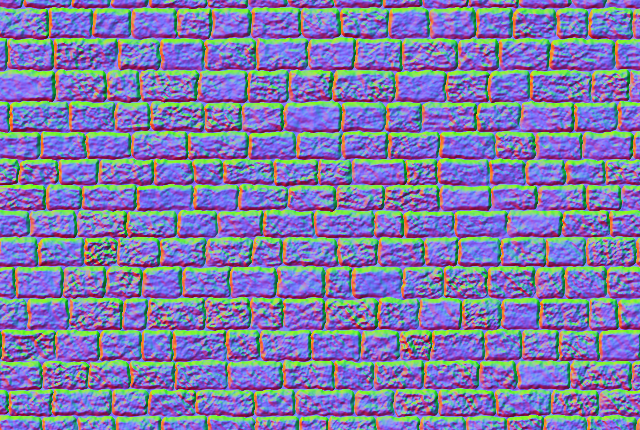
Write a Shadertoy shader that draws this texture map.

```glsl
// Tangent-space normal map of a rough stone brick wall: 15 courses, about 14 bricks each.
// A height field (bevelled bricks, tilted faces, chipped noise) is differentiated
// and its normal is encoded as colour, with the red axis inverted.

float hash(vec2 p) {
    return fract(sin(dot(p, vec2(127.1, 311.7))) * 43758.5453);
}

float noise(vec2 p) {
    vec2 i = floor(p), f = fract(p);
    f = f * f * (3.0 - 2.0 * f);
    return mix(mix(hash(i), hash(i + vec2(1, 0)), f.x),
               mix(hash(i + vec2(0, 1)), hash(i + vec2(1, 1)), f.x), f.y);
}

// Upper edge of a course, counted downwards; heights swell and shrink slowly
float courseTop(float row) {
    return row + 0.44 + 0.16 * cos(0.74 * (row - 4.0));
}

// Jittered left edge of a brick, wrapping after a full course
float brickLeft(float col, float row, float count) {
    return col + 0.42 * (hash(vec2(mod(col, count), row + 31.0)) - 0.5);
}

// Chipped stone relief, centred on zero; the finest grit comes in patches
float chips(vec2 p) {
    float patchy = 0.4 + 1.2 * noise(p * 22.0 + 40.0);
    return 0.0040 * (noise(p * 26.0) - 0.5)
         + 0.0066 * (noise(p * 66.0 + 7.3) - 0.5)
         + patchy * (0.0058 * (noise(p * 125.0 + 3.1) - 0.5)
                   + 0.0026 * (noise(p * 210.0 + 11.9) - 0.5));
}

float wallHeight(vec2 p, float aspect) {
    // Uneven joints
    vec2 w = p + 0.005 * (vec2(noise(p * 34.0), noise(p * 30.0 + 50.0)) - 0.5)
               + 0.004 * (vec2(noise(p * 115.0 + 9.0), noise(p * 110.0 + 70.0)) - 0.5);

    // Course containing this point
    float v = (1.0 - w.y) * 15.0;
    float row = floor(v - 0.44);
    if (v < courseTop(row)) row--;
    else if (v >= courseTop(row + 1.0)) row++;

    // Brick containing this point
    float count = 13.0 + floor(3.0 * hash(vec2(row, 5.0)));
    float u = w.x / aspect * count + 0.5 * mod(row, 2.0) + 0.4 * hash(vec2(row, 9.0));
    float col = floor(u);
    if (u < brickLeft(col, row, count)) col--;
    else if (u >= brickLeft(col + 1.0, row, count)) col++;
    vec2 id = vec2(mod(col, count), row);

    // Distances to the four sides, in canvas heights
    float left = (u - brickLeft(col, row, count)) * aspect / count;
    float right = (brickLeft(col + 1.0, row, count) - u) * aspect / count;
    float top = (v - courseTop(row)) / 15.0;
    float bottom = (courseTop(row + 1.0) - v) / 15.0;

    // Bevel with rounded corners, starting a little way off the joint's centre
    float wear = 0.75 + 0.25 * hash(id + 2.7) + 0.4 * noise(p * 45.0 + 21.0);
    vec2 inset = min(vec2(left, top) / vec2(0.0075, 0.0125),
                     vec2(right, bottom) / vec2(0.0075, 0.0095)) / wear;
    vec2 k = max(1.1 - inset, 0.0);
    float body = max(1.0 - dot(k, k), 0.0);

    // Tilted face with its own grain and roughness; a few bricks are badly pitted
    vec2 tilt = vec2(0.2, 0.22) * (vec2(hash(id + 4.1), hash(id + 8.6)) - 0.5) + vec2(0.0, 0.13);
    vec2 fromCentre = 0.5 * vec2(left - right, bottom - top);
    float slant = 0.9 * (hash(id + 6.2) - 0.5);
    vec2 grain = vec2(0.88 * p.x + slant * p.y, p.y - 0.6 * slant * p.x);
    float rough = 0.6 + 0.8 * hash(id + 1.3) + 1.3 * step(0.99, hash(id + 3.9));
    float face = 0.0155 + dot(tilt, fromCentre) + rough * chips(grain + id * 3.7);

    // Gritty mortar fills the joints
    return body * face + 0.0045 * noise(p * 100.0) * (1.0 - 0.7 * body);
}

void mainImage(out vec4 fragColor, in vec2 fragCoord) {
    vec2 p = fragCoord / iResolution.y;
    float aspect = iResolution.x / iResolution.y;

    // Central differences, wide enough to smooth the joints
    vec2 e = vec2(0.0013, 0.0);
    vec2 slope = vec2(wallHeight(p + e.xy, aspect) - wallHeight(p - e.xy, aspect),
                      wallHeight(p + e.yx, aspect) - wallHeight(p - e.yx, aspect)) / (2.0 * e.x);
    vec3 n = normalize(vec3(slope.x, -slope.y, 1.0));

    // Encode; blue falls off quickly on steep sides
    fragColor = vec4(0.5 + 0.5 * n.xy, pow(n.z, 1.8), 1.0);
}
```
